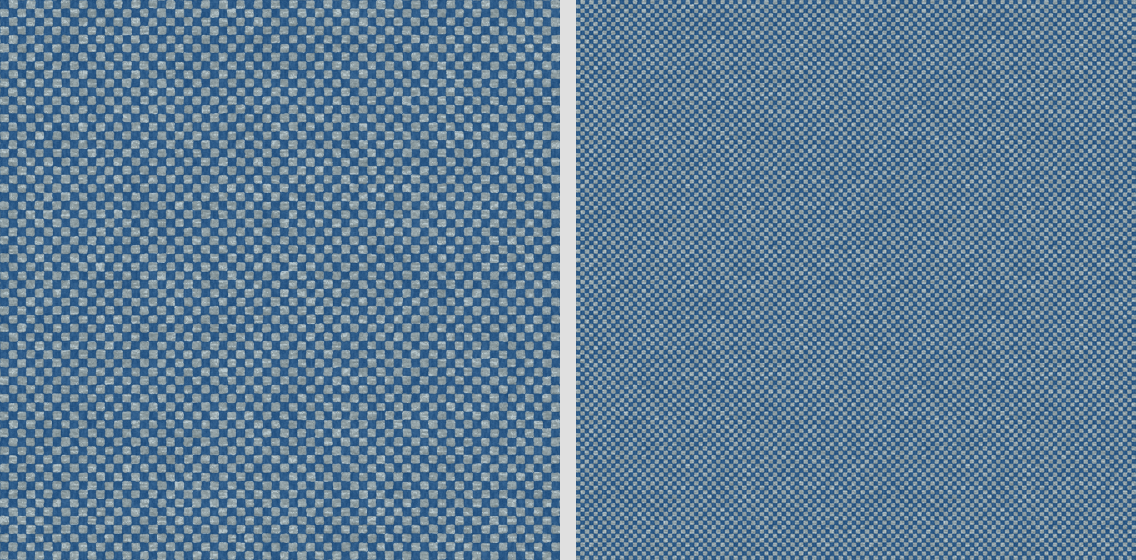
Left, the tile; right, the same tile 2 across and 2 down.
Reproduce this pattern procedurally as a Shadertoy shader.

```glsl
const float CELLS = 64.0; // 32 repeats of two cells, across and down

float hash(vec2 p) {
    uvec2 q = uvec2(p) * uvec2(1597u, 3571u);
    uint n = (q.x ^ q.y) * 747796405u + 289133645u;
    n = ((n >> ((n >> 28u) + 4u)) ^ n) * 277803737u;
    return float((n >> 22u) ^ n) / 4294967295.0;
}

// Value noise that wraps after a whole number of lattice steps
float wrapNoise(vec2 uv, vec2 period) {
    vec2 p = uv * period;
    vec2 i = floor(p), f = fract(p);
    f = f * f * (3.0 - 2.0 * f);
    vec2 a = mod(i, period), b = mod(i + 1.0, period);
    return mix(mix(hash(a), hash(vec2(b.x, a.y)), f.x),
               mix(hash(vec2(a.x, b.y)), hash(b), f.x), f.y);
}

float roundedBox(vec2 p, vec2 halfSize, float radius) {
    vec2 q = abs(p) - halfSize + radius;
    return length(max(q, 0.0)) + min(max(q.x, q.y), 0.0) - radius;
}

void mainImage(out vec4 fragColor, in vec2 fragCoord) {
    vec2 uv = fragCoord / iResolution.xy;
    vec2 p = uv * CELLS;
    vec2 base = floor(p);

    // Nearest grey pad of the checker, each slightly shifted and resized
    float d = 10.0;
    vec2 padId = vec2(0.0), local = vec2(0.0);
    for (int y = -1; y <= 1; y++) {
        for (int x = -1; x <= 1; x++) {
            vec2 cell = base + vec2(x, y);
            if (mod(cell.x + cell.y, 2.0) > 0.5) continue;
            vec2 id = mod(cell, CELLS);
            vec2 jitter = vec2(hash(id + 101.0), hash(id + 233.0)) - 0.5;
            vec2 q = p - cell - 0.5 - jitter * 0.06;
            vec2 size = vec2(0.515, 0.5) + 0.05 * (hash(id + 379.0) - 0.5);
            float padDist = roundedBox(q, size, 0.2);
            if (padDist < d) {
                d = padDist;
                padId = id;
                local = q;
            }
        }
    }
    d += 0.1 * (wrapNoise(uv, vec2(192.0)) - 0.5);

    // Fibres run across the grey and down the blue
    float weft = wrapNoise(uv, vec2(96.0, 320.0)) - 0.5;
    float warp = wrapNoise(uv, vec2(320.0, 96.0)) - 0.5;
    float grain = wrapNoise(uv, vec2(448.0)) - 0.5;
    float cloud = wrapNoise(uv, vec2(24.0)) - 0.5;

    // Grey pads: domed, paler in the middle, with stray bright flecks
    vec3 grey = vec3(0.575, 0.632, 0.648);
    grey += 0.13 * weft + 0.10 * grain + 0.03 * cloud;
    grey += 0.03 * (hash(padId + 571.0) - 0.5) + 0.02 * local.y;
    grey -= vec3(0.06, 0.045, 0.02) * smoothstep(-0.2, 0.0, d);
    grey += 0.06 * smoothstep(0.2, 0.45, weft + 0.5 * grain);

    // Blue ground: thread streaks and a soft shade beside the pads
    vec3 blue = vec3(0.175, 0.352, 0.53);
    blue += vec3(0.07, 0.07, 0.06) * warp + 0.05 * grain + 0.015 * cloud;
    blue -= vec3(0.025, 0.03, 0.035) * (1.0 - smoothstep(0.0, 0.18, d));

    float edge = max(0.08, 0.75 * CELLS / iResolution.y);
    fragColor = vec4(mix(grey, blue, smoothstep(-edge, edge, d)), 1.0);
}
```
